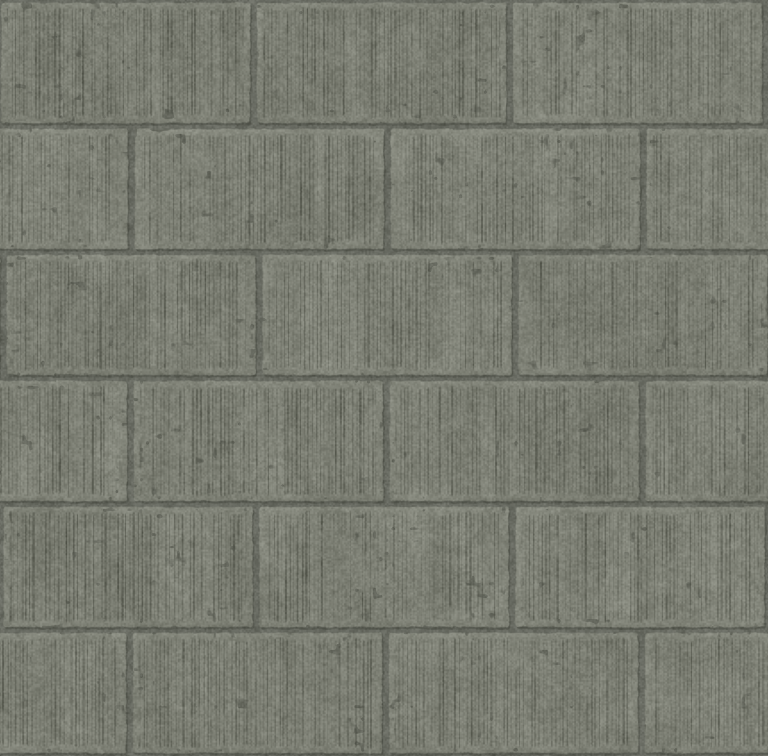
Give the GLSL for this texture, as a Shadertoy shader.

```glsl
// Running-bond wall of grey concrete blocks with fine vertical combed grooves.

const float ROWS = 6.0;
const float COLUMNS = 3.0;
const float GROOVES = 192.0;           // grooves across the canvas width
const float JOINT_HALF = 0.0046;       // half width of a mortar joint
const float CORNER = 0.003;
const float EDGE_WEAR = 0.0032;        // raggedness of the block outline
const float JOINT_DRIFT = 0.009;       // sideways drift of the courses
const float GROOVE_DEPTH = 0.80;
const float GRAIN = 0.075;
const vec2 SHADOW_OFFSET = vec2(0.0016, -0.0028);
const vec3 FACE = vec3(0.502, 0.512, 0.468);
const vec3 GROOVE = vec3(0.325, 0.335, 0.295);
const vec3 MORTAR = vec3(0.410, 0.420, 0.385);
const vec3 SHADOW = vec3(0.320, 0.330, 0.295);

float hash(vec2 p) {
    vec3 q = fract(vec3(p.xyx) * 0.1031);
    q += dot(q, q.yzx + 33.33);
    return fract((q.x + q.y) * q.z);
}

float noise(vec2 p) {
    vec2 i = floor(p), f = fract(p);
    f = f * f * (3.0 - 2.0 * f);
    return mix(mix(hash(i), hash(i + vec2(1, 0)), f.x),
               mix(hash(i + vec2(0, 1)), hash(i + vec2(1, 1)), f.x), f.y);
}

float fbm(vec2 p) {
    float sum = 0.0, amp = 0.5;
    for (int i = 0; i < 4; i++) {
        sum += amp * noise(p);
        p = p * 2.03 + 17.3;
        amp *= 0.5;
    }
    return sum / 0.9375;
}

float roundedBox(vec2 p, vec2 halfSize) {
    vec2 q = abs(p) - halfSize + CORNER;
    return length(max(q, 0.0)) + min(max(q.x, q.y), 0.0) - CORNER;
}

// Strength of the combed line at x, broken up along y
float combedGroove(float x, float y, float seed, float pixel) {
    float cell = floor(x * GROOVES);
    vec2 key = vec2(cell, seed);
    float center = mix(0.32, 0.68, hash(key + 3.1));
    float width = mix(0.10, 0.30, hash(key + 7.7));
    float soft = max(0.08, 0.65 * pixel * GROOVES);
    float line = 1.0 - smoothstep(width - soft, width + soft,
                                  abs(fract(x * GROOVES) - center));
    float strength = mix(0.15, 1.0, hash(key + 11.9));
    float broken = mix(0.5, 1.1, noise(vec2(cell * 7.3 + seed, y * 45.0)));
    return line * strength * broken;
}

void mainImage(out vec4 fragColor, in vec2 fragCoord) {
    float pixel = 1.0 / iResolution.x;
    float aspect = iResolution.y / iResolution.x;
    vec2 uv = fragCoord / iResolution.xy;
    vec2 p = fragCoord * pixel;

    // Block layout: every other course is shifted by half a block
    float row = floor(uv.y * ROWS);
    float drift = (hash(vec2(row, 5.0)) - 0.5) * JOINT_DRIFT;
    float along = (uv.x + drift) * COLUMNS + 0.5 * (1.0 - mod(row, 2.0));
    vec2 id = vec2(mod(floor(along), COLUMNS), row);
    vec2 size = vec2(1.0 / COLUMNS, aspect / ROWS);
    vec2 local = (fract(vec2(along, uv.y * ROWS)) - 0.5) * size;
    float seed = 13.0 + id.x * 31.0 + id.y * 57.0;

    // Worn outline
    float wear = (fbm(p * 110.0) - 0.5) * EDGE_WEAR;
    vec2 halfSize = 0.5 * size - vec2(JOINT_HALF, JOINT_HALF * 0.85);
    float dist = roundedBox(local, halfSize) + wear;
    float block = 1.0 - smoothstep(-pixel, pixel, dist);
    float shadowDist = roundedBox(local - SHADOW_OFFSET, halfSize) + wear;
    float shadow = 1.0 - smoothstep(-0.001, 0.0015, shadowDist);

    // Grain and larger stains
    float grain = noise(p * 430.0) + 0.6 * noise(p * 210.0 + 9.0) - 0.8;
    float stain = fbm(p * 14.0 + 40.0) - 0.5;
    float patches = fbm(p * 55.0 + 70.0) - 0.5;

    // Grooved face, with a smooth margin of uneven width
    float streak = noise(vec2(local.x * 75.0 + seed, local.y * 5.0)) - 0.5;
    float margin = 0.003 + 0.006 * noise(vec2(p.x * 90.0, p.y * 60.0));
    float combed = smoothstep(margin, margin + 0.005, -dist);
    float worn = 1.0 - 0.6 * smoothstep(0.62, 0.78, fbm(p * 22.0 + 90.0));
    float groove = combedGroove(local.x + 0.5, p.y, seed, pixel);
    vec3 face = mix(FACE, GROOVE, clamp(groove * combed * worn * GROOVE_DEPTH, 0.0, 1.0));
    face += 0.035 * streak * combed + 0.05 * stain + 0.05 * patches;
    face += (hash(id + 21.0) - 0.5) * 0.018;

    // Lit upper rim, dim lower and right rims
    float rim = smoothstep(-0.008, -0.001, dist);
    float facing = local.y / halfSize.y - 0.5 * local.x / halfSize.x;
    face += rim * clamp(facing, -1.0, 1.0) * 0.022;

    // Sparse pits, denser near the edges
    float pit = smoothstep(0.80, 0.92, noise(p * 125.0 + 5.0));
    pit *= smoothstep(0.55, 0.75, noise(p * 30.0 + 60.0) + 0.2 * rim);
    face = mix(face, SHADOW, 0.55 * pit);

    // Mortar, shaded by the block above and to the left
    vec3 mortar = MORTAR + 0.06 * patches;
    mortar = mix(mortar, SHADOW, 0.75 * shadow);

    vec3 color = mix(mortar, face, block) + grain * GRAIN;
    fragColor = vec4(clamp(color, 0.0, 1.0), 1.0);
}
```
